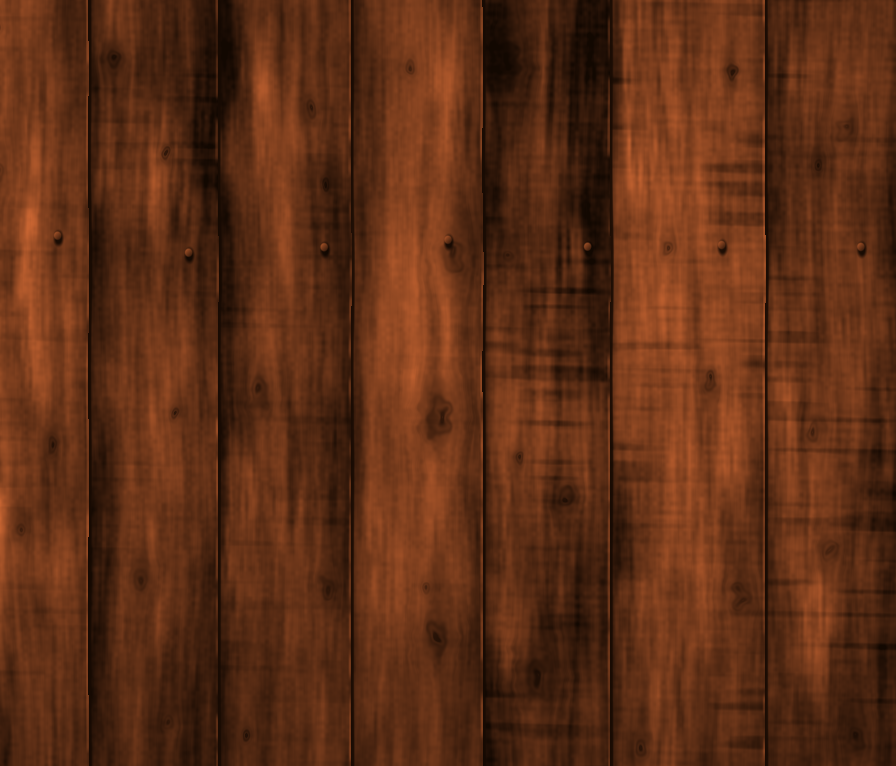
This texture is drawn by a Shadertoy shader. Its source:

```glsl
// Seven dark-stained upright wood planks with grain, knots, saw marks and nails.
#define PLANKS 7
#define KNOTS 5
#define NAIL_HEIGHT 0.578
#define NAIL_RADIUS 0.0046
#define SEAM_WIDTH 0.0032
#define RIM_WIDTH 0.0024
#define GRAIN_AMOUNT 0.26
#define SAW_AMOUNT 0.13
#define STAIN_SLOPE vec3(1.0, 0.51, 0.265)
#define STAIN_OFFSET vec3(0.0, 0.006, 0.0135)

// Plank borders, mean brightness and strength of the saw marks
const float SEAM[8] = float[8](-0.045, 0.099, 0.2435, 0.392, 0.539, 0.681, 0.854, 1.006);
const float TONE[7] = float[7](0.375, 0.325, 0.345, 0.43, 0.305, 0.435, 0.355);
const float SAWN[7] = float[7](0.35, 0.4, 0.3, 0.2, 0.9, 1.0, 0.8);

float hash(vec2 p) {
    vec3 q = fract(vec3(p.xyx) * 0.1031);
    q += dot(q, q.yzx + 33.33);
    return fract((q.x + q.y) * q.z);
}

float noise(vec2 p) {
    vec2 i = floor(p), f = fract(p);
    f = f * f * (3.0 - 2.0 * f);
    return mix(mix(hash(i), hash(i + vec2(1, 0)), f.x),
               mix(hash(i + vec2(0, 1)), hash(i + vec2(1, 1)), f.x), f.y);
}

float fbm(vec2 p) {
    float sum = 0.0, amp = 0.533;
    for (int i = 0; i < 4; i++) {
        sum += amp * noise(p);
        p = p * 2.03 + 17.1;
        amp *= 0.5;
    }
    return sum;
}

// Darkness of the knots in one plank; bends the grain coordinate around them
float knots(vec2 p, float id, float left, float width, inout vec2 grain) {
    float dark = 0.0;
    for (int j = 0; j < KNOTS; j++) {
        vec2 key = vec2(id * 7.3 + 2.0, float(j) * 3.7 + 5.0);
        vec2 centre = vec2(left + width * mix(0.15, 0.85, hash(key)),
                           (float(j) + hash(key + 11.0)) * 0.86 / float(KNOTS));
        float size = mix(0.005, 0.018, pow(hash(key + 23.0), 2.0));
        vec2 d = (p - centre) / (size * vec2(0.85, 1.4));
        d += 0.9 * (vec2(noise(p * 90.0), noise(p * 90.0 + 40.0)) - 0.5);
        float r = length(d);
        grain.x -= 0.7 * (p.x - centre.x) * exp(-0.25 * r * r);
        float rings = 0.75 + 0.25 * sin(r * 9.0);
        dark += mix(0.5, 1.0, hash(key + 31.0)) * rings * exp(-r * r);
        dark += 0.22 * exp(-0.16 * r * r);
    }
    return min(dark, 1.2);
}

void mainImage(out vec4 fragColor, in vec2 fragCoord) {
    vec2 p = fragCoord / iResolution.x;
    float px = 1.0 / iResolution.x;

    // Find the plank under this point; its borders wander slightly
    float x = p.x + 0.0016 * (noise(vec2(3.0, p.y * 9.0)) - 0.5);
    int plank = 0;
    for (int i = 1; i < PLANKS; i++) if (x > SEAM[i]) plank = i;
    float id = float(plank), left = SEAM[plank], right = SEAM[plank + 1];
    float width = right - left, u = (x - left) / width;
    vec2 seed = vec2(id * 13.7, id * 5.9);

    // Grain, stretched along the plank
    vec2 g = p;
    float knot = knots(p, id, left, width, g);
    g.x += 0.012 * (noise(vec2(g.x * 6.0, g.y * 4.0) + seed) - 0.5);
    float broad = fbm(g * vec2(22.0, 3.0) + seed);
    float fibre = fbm(g * vec2(85.0, 7.0) + seed);
    float fine = noise(g * vec2(230.0, 28.0) + seed);
    float rings = sin(48.0 * noise(g * vec2(9.0, 1.3) + seed));
    float blotch = fbm(p * vec2(14.0, 9.0) + seed + 60.0);

    float tone = TONE[plank];
    tone += 0.34 * (broad - 0.5) + GRAIN_AMOUNT * (fibre - 0.5);
    tone += 0.08 * (fine - 0.5) + 0.022 * rings + 0.26 * (blotch - 0.5);
    tone += 0.05 - 0.12 * pow(abs(2.0 * u - 1.0), 2.0);

    // Pale worn streaks
    float streak = smoothstep(0.58, 0.8, fbm(g * vec2(26.0, 4.5) + seed + 90.0));
    tone += 0.13 * streak * (0.6 + 0.8 * fine);

    // Saw marks across the plank and fine roughness
    float tilt = p.y + 0.02 * p.x;
    float cuts = smoothstep(0.58, 0.95, noise(vec2(p.x * 10.0, tilt * 115.0) + seed));
    float patches = smoothstep(0.3, 0.7, noise(p * vec2(10.0, 7.0) + seed + 30.0));
    float ripple = noise(vec2(p.x * 22.0, tilt * 190.0) + seed) - 0.5;
    tone -= SAWN[plank] * (SAW_AMOUNT * cuts * patches + 0.06 * ripple);
    tone += 0.05 * (noise(p * 210.0 + seed) - 0.5);

    // Knots and light falling off toward the foot and top
    tone *= 1.0 - 0.62 * min(knot, 1.0);
    tone *= mix(0.8, 1.04, smoothstep(0.0, 0.32, p.y)) * (1.0 - 0.12 * smoothstep(0.7, 0.87, p.y));

    // Seam: shadow beside it, chipped bright rim, dark gap
    float fromLeft = x - left, fromRight = right - x;
    tone *= 1.0 - 0.4 * exp(-fromLeft / 0.006) - 0.12 * exp(-fromRight / 0.01);
    float chip = smoothstep(0.35, 0.75, noise(vec2(id * 9.0, p.y * 45.0)) * 0.6 + 0.5 * noise(vec2(id, p.y * 8.0)));
    float rim = 1.0 - smoothstep(RIM_WIDTH - px, RIM_WIDTH + px, fromRight);
    tone += 0.2 * rim * chip;
    float gap = 1.0 - smoothstep(SEAM_WIDTH - px, SEAM_WIDTH + px, fromLeft);
    tone = mix(tone, 0.085, 0.85 * gap);

    // One nail per plank: dark hole with a lit head
    vec2 nail = vec2(left + width * mix(0.7, 0.84, hash(seed + 3.0)),
                     NAIL_HEIGHT + 0.025 * (hash(seed + 8.0) - 0.4));
    vec2 n = p - nail;
    float hole = length((n + vec2(-0.001, 0.003)) * vec2(1.0, 0.6));
    tone *= 1.0 - 0.75 * (1.0 - smoothstep(0.6 * NAIL_RADIUS, 1.5 * NAIL_RADIUS, hole));
    float head = 1.0 - smoothstep(NAIL_RADIUS - px, NAIL_RADIUS + px, length(n * vec2(1.1, 1.0)));
    tone = mix(tone, 0.48 + 35.0 * (n.y - n.x), 0.85 * head);

    tone = clamp(tone, 0.07, 0.78);
    fragColor = vec4(max(tone * STAIN_SLOPE - STAIN_OFFSET, 0.0), 1.0);
}
```
